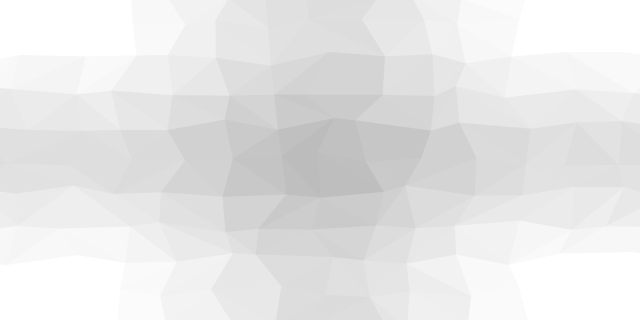
Write a WebGL 1 fragment shader that draws this background.

```glsl
precision highp float;
// Pale grey low-poly mesh, shaded by a soft cross of two crossing bands.
uniform vec2 u_resolution;

// Lengths are in canvas heights, measured from the canvas centre.
const vec2 CROSS_CENTER = vec2(0.003, 0.005);
const vec2 CELL = vec2(0.156, 0.104);       // size of one mesh cell
const vec2 JITTER = vec2(0.32, 0.22);       // vertex shift, in cells
const vec2 BAND_HALF = vec2(0.635, 0.345);  // half widths of the bands
const vec2 BAND_DEPTH = vec2(0.147, 0.142); // darkening by each band
const float CELL_PULL = 0.5;                // how alike a cell's facets are
const float FACET_NOISE = 0.018;
const vec3 PAPER = vec3(1.0);

float hash(vec2 p) {
  vec3 q = fract(vec3(p.xyx) * 0.1031);
  q += dot(q, q.yzx + 33.33);
  return fract((q.x + q.y) * q.z);
}

// Position of a mesh vertex, relative to the cross centre
vec2 vertex(vec2 id) {
  vec2 r = vec2(hash(id + 51.3), hash(id + 87.9)) * 2.0 - 1.0;
  return (id + r * JITTER) * CELL;
}

// Signed distance to the line a-b, positive on its left
float edgeDistance(vec2 p, vec2 a, vec2 b) {
  vec2 e = normalize(b - a);
  return e.x * (p.y - a.y) - e.y * (p.x - a.x);
}

// Antialiased coverage of a counterclockwise triangle
float coverage(vec2 p, vec2 a, vec2 b, vec2 c, float pixel) {
  float d = min(edgeDistance(p, a, b),
                min(edgeDistance(p, b, c), edgeDistance(p, c, a)));
  return clamp(d / pixel + 0.5, 0.0, 1.0);
}

// Darkness of the two bands added together
float crossShade(vec2 p) {
  vec2 band = max(1.0 - abs(p) / BAND_HALF, 0.0);
  return dot(band, BAND_DEPTH);
}

// Flat darkness of one facet; white areas stay clean
float facetShade(vec2 centroid, vec2 cellCenter, float seed) {
  float shade = crossShade(mix(centroid, cellCenter, CELL_PULL));
  float noise = (seed - 0.5) * FACET_NOISE;
  return max(shade + noise * smoothstep(0.0, 0.04, shade), 0.0);
}

void main() {
  float pixel = 1.0 / u_resolution.y;
  vec2 p = (gl_FragCoord.xy - 0.5 * u_resolution) * pixel - CROSS_CENTER;
  vec2 home = floor(p / CELL);
  float shadeSum = 0.0;
  float weightSum = 0.0;

  // Visit the surrounding cells, each split into two triangles
  for (int j = -1; j <= 1; j++) {
    for (int i = -1; i <= 1; i++) {
      vec2 id = home + vec2(float(i), float(j));
      vec2 a = vertex(id);
      vec2 b = vertex(id + vec2(1.0, 0.0));
      vec2 c = vertex(id + vec2(1.0, 1.0));
      vec2 d = vertex(id + vec2(0.0, 1.0));
      vec2 cellCenter = (id + 0.5) * CELL;

      // A random diagonal: a-c or b-d
      bool rising = hash(id + 23.7) > 0.5;
      vec2 lowEnd = rising ? c : d;
      vec2 highStart = rising ? a : b;

      float low = coverage(p, a, b, lowEnd, pixel);
      float high = coverage(p, highStart, c, d, pixel);
      float lowShade = facetShade((a + b + lowEnd) / 3.0, cellCenter,
                                  hash(id + 11.1));
      float highShade = facetShade((highStart + c + d) / 3.0, cellCenter,
                                   hash(id + 67.5));
      shadeSum += low * lowShade + high * highShade;
      weightSum += low + high;
    }
  }

  float shade = weightSum > 0.001 ? shadeSum / weightSum : crossShade(p);
  gl_FragColor = vec4(PAPER - shade, 1.0);
}
```
